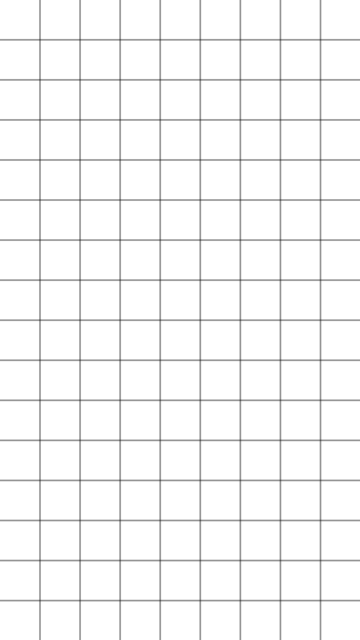
Reproduce this pattern procedurally as a Shadertoy shader.

```glsl
// Thin soft grey grid of square cells, nine across and sixteen down, on white.
#define COLUMNS 9.0
#define ROWS 16.0
#define PITCH vec2(1.0018, 1.0014)    // line spacing, in cells
#define OFFSET vec2(-0.0018, -0.0061) // shift of the line set, in cells
#define LINE_CORE 0.0016              // half width at full ink, in cells
#define LINE_EDGE 0.0397              // half width where ink ends, in cells
#define INK 0.42                      // strength of a line
#define PAPER_COLOR vec3(1.0)
#define LINE_COLOR vec3(0.0)

// Distance to the nearest inner grid line on each axis; the outer border stays open.
vec2 gridDistance(vec2 cell) {
    vec2 index = round((cell - OFFSET) / PITCH);
    index = clamp(index, vec2(1.0), vec2(COLUMNS, ROWS) - 1.0);
    return abs(cell - index * PITCH - OFFSET);
}

void mainImage(out vec4 fragColor, in vec2 fragCoord) {
    // Cell units, counted from the upper left corner
    vec2 canvas = vec2(fragCoord.x, iResolution.y - fragCoord.y) / iResolution.xy;
    vec2 cell = canvas * vec2(COLUMNS, ROWS);

    // Soft line profile, never narrower than one pixel
    vec2 pixel = vec2(COLUMNS, ROWS) / iResolution.xy;
    vec2 edge = max(vec2(LINE_EDGE), LINE_CORE + pixel);
    vec2 ink = INK * (1.0 - smoothstep(vec2(LINE_CORE), edge, gridDistance(cell)));

    // Ink of both directions builds up where lines cross
    float coverage = 1.0 - (1.0 - ink.x) * (1.0 - ink.y);
    fragColor = vec4(mix(PAPER_COLOR, LINE_COLOR, coverage), 1.0);
}
```
